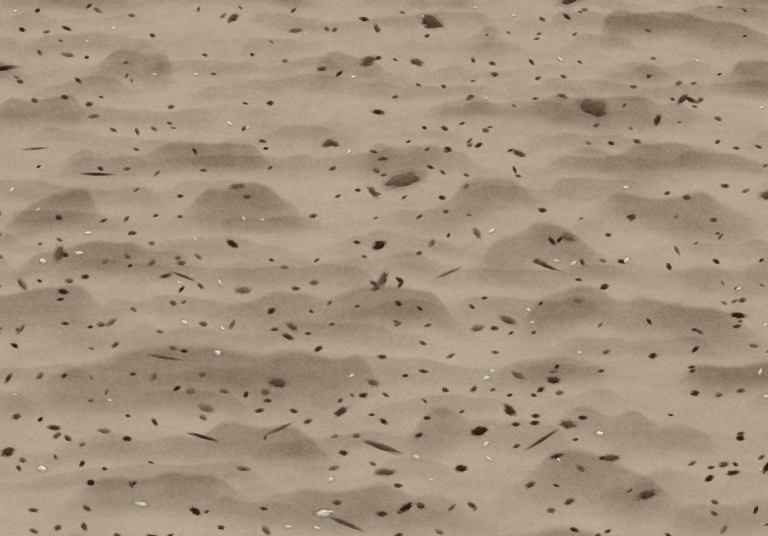
Write a WebGL 2 fragment shader that draws this texture.

```glsl
#version 300 es
precision highp float;
// Wind-rippled beach sand in perspective, strewn with bark chips, twigs and pebbles.

uniform vec2 u_resolution;
out vec4 fragColor;

const vec3 SAND_LIT = vec3(0.705, 0.642, 0.562);
const vec3 SAND_SHADE = vec3(0.548, 0.478, 0.408);
const vec3 BARK_DARK = vec3(0.18, 0.115, 0.07);
const vec3 BARK_PALE = vec3(0.45, 0.37, 0.295);
const vec3 SHELL = vec3(0.80, 0.76, 0.69);

vec4 hash4(vec2 cell) {
    vec4 h = fract(cell.xyxy * vec4(0.1031, 0.1030, 0.0973, 0.1099));
    h += dot(h, h.wzxy + 33.33);
    return fract((h.xxyz + h.yzzw) * h.zywx);
}

float gradientDot(vec2 corner, vec2 offset) {
    float angle = 6.2832 * hash4(corner).x;
    return dot(vec2(cos(angle), sin(angle)), offset);
}

// Gradient noise, roughly -1 to 1.
float noise(vec2 p) {
    vec2 i = floor(p), f = p - i;
    vec2 u = f * f * f * (f * (f * 6.0 - 15.0) + 10.0);
    vec2 e = vec2(1.0, 0.0);
    float low = mix(gradientDot(i, f), gradientDot(i + e.xy, f - e.xy), u.x);
    float high = mix(gradientDot(i + e.yx, f - e.yx), gradientDot(i + e.xx, f - e.xx), u.x);
    return 1.4 * mix(low, high, u.y);
}

mat2 rotation(float angle) {
    float c = cos(angle), s = sin(angle);
    return mat2(c, s, -s, c);
}

// Maps the view to ground units: ripple rows crowd together towards the top.
vec2 groundPlane(vec2 p, float centreX) {
    float spacing = 0.13 - 0.06 * p.y;
    return vec2((p.x - centreX) / spacing, -log(spacing / 0.13) / 0.06);
}

// Shaded face of each ripple: crisp domed crest above, slow fade below.
float rippleShade(vec2 ground, float seed) {
    float phase = ground.y + 0.45 * noise(ground * vec2(0.30, 0.4) + seed)
                + 0.13 * noise(ground * vec2(1.1, 0.8) + seed * 2.0);
    float row = floor(phase), f = phase - row;
    float swell = noise(vec2(ground.x * 0.38 + row * 5.37, row * 7.31 + seed));
    swell += 0.25 * noise(vec2(ground.x * 1.3, row * 3.7 + seed));
    float strength = smoothstep(-0.38, 0.38, swell);
    float crest = mix(0.35, 0.93, strength);
    float face = smoothstep(0.0, 0.6 * crest, f);
    return strength * face * (1.0 - smoothstep(crest - 0.07, crest + 0.06, f));
}

vec3 sand(vec2 p, vec2 ground) {
    float shade = 0.06 + 0.72 * rippleShade(ground, 3.7)
                + 0.34 * rippleShade(ground * vec2(1.2, 1.8), 19.3);
    shade += 0.16 * noise(ground * vec2(0.5, 1.6)) + 0.10 * noise(ground * vec2(1.8, 6.0));
    vec2 slanted = rotation(0.6) * p;
    float grain = 0.024 * noise(slanted * vec2(110.0, 190.0))
                + 0.020 * noise(slanted * vec2(330.0, 270.0))
                + 0.012 * noise(p * 55.0);
    return mix(SAND_LIT, SAND_SHADE, shade) + grain * (0.8 + 0.5 * shade);
}

// Lays one jittered layer of rough, roughly elliptical pieces over the ground.
vec3 scatter(vec3 base, vec2 p, float cell, vec2 halfSize, float chance,
             float shellShare, float seed, float edge) {
    vec2 q = p / cell + seed * vec2(0.37, 0.61);
    vec2 id = floor(q);
    vec4 place = hash4(id + seed * 17.0);
    vec4 look = hash4(id + seed * 29.0 + 71.0);
    float cluster = 0.35 + 1.3 * smoothstep(-0.4, 0.4, noise(id * cell * 4.5 + seed));
    if (place.w > chance * cluster) return base;

    float margin = min(0.45, 1.4 * halfSize.x / cell);
    vec2 centre = id + mix(vec2(margin), vec2(1.0 - margin), place.xy);
    vec2 size = halfSize * mix(0.55, 1.15, place.z) * mix(1.12, 0.75, p.y);
    size.y *= mix(0.75, 1.3, look.x);
    vec2 tilted = rotation((look.y - 0.5) * (0.5 + 2.2 * look.z)) * (q - centre) * cell;
    vec2 local = tilted / size;
    float radius = length(local) + 0.32 * noise(local * 1.4 + id * 3.71);

    // Soft contact shadow, then the piece lit from above.
    vec3 color = base * (1.0 - 0.16 * (1.0 - smoothstep(0.9, 1.9, radius)));
    float cover = 1.0 - smoothstep(-edge, edge, (radius - 1.0) * size.y);
    vec3 body = mix(BARK_DARK, BARK_PALE, look.w);
    body = mix(body, SHELL, step(fract(look.w * 7.0 + look.x), shellShare));
    float light = 1.0 + 0.22 * clamp(local.y, -1.0, 1.0);
    light += 0.18 * noise(tilted * vec2(110.0, 240.0) + id);
    return mix(color, body * light, cover);
}

void main() {
    vec2 p = gl_FragCoord.xy / u_resolution.y;
    float edge = 0.0007 + 0.7 / u_resolution.y;
    vec2 ground = groundPlane(p, 0.5 * u_resolution.x / u_resolution.y);
    vec3 color = sand(p, ground);

    // Crumbs, chips, twigs, then the few large stones.
    for (int i = 0; i < 2; i++) {
        float seed = 2.0 + 5.0 * float(i);
        color = scatter(color, p, 0.042, vec2(0.0062, 0.0034), 0.26, 0.12, seed, edge);
        color = scatter(color, p, 0.083, vec2(0.0125, 0.0056), 0.19, 0.05, seed + 1.0, edge);
        color = scatter(color, p, 0.17, vec2(0.030, 0.0036), 0.15, 0.0, seed + 2.0, edge);
    }
    color = scatter(color, p, 0.29, vec2(0.036, 0.019), 0.42, 0.0, 13.0, edge);
    fragColor = vec4(clamp(color, 0.0, 1.0), 1.0);
}
```
